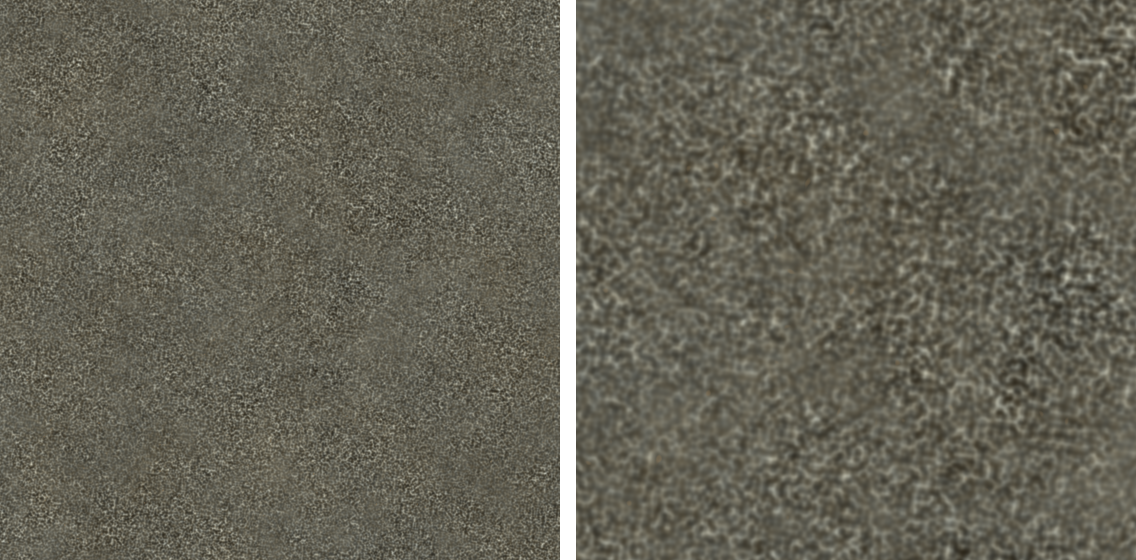
Left: the whole. Right: its middle third, enlarged.
Write a Shadertoy shader that draws this texture.

```glsl
// Weathered grey-olive stone with fine, crisp mineral grain.
// Rotated octaves of gradient noise form the grain, while slow clouds
// vary its contrast, brightness and warmth; sparse tan flecks lie on top.

const vec3 STONE = vec3(0.390, 0.380, 0.330);
const vec3 TONE_AXIS = vec3(1.0, 1.03, 0.99);
const vec3 WARM_SHIFT = vec3(0.022, 0.002, -0.024);
const vec3 TAN_FLECK = vec3(0.55, 0.46, 0.33);

// Integer hash of a lattice cell, returned in 0..1
float hash(ivec2 cell, uint seed) {
    uint h = uint(cell.x) * 1597334677u ^ uint(cell.y) * 3812015801u;
    h ^= seed * 2654435769u;
    h = (h ^ (h >> 16)) * 2246822519u;
    h = (h ^ (h >> 13)) * 3266489917u;
    h ^= h >> 16;
    return float(h >> 8) / 16777216.0;
}

float cornerRamp(ivec2 cell, vec2 offset, uint seed) {
    float angle = 6.2831853 * hash(cell, seed);
    return dot(vec2(cos(angle), sin(angle)), offset);
}

// Gradient noise, roughly -0.7..0.7
float gradientNoise(vec2 p, uint seed) {
    ivec2 cell = ivec2(floor(p));
    vec2 f = fract(p);
    vec2 blend = f * f * f * (f * (f * 6.0 - 15.0) + 10.0);
    float a = cornerRamp(cell, f, seed);
    float b = cornerRamp(cell + ivec2(1, 0), f - vec2(1.0, 0.0), seed);
    float c = cornerRamp(cell + ivec2(0, 1), f - vec2(0.0, 1.0), seed);
    float d = cornerRamp(cell + ivec2(1, 1), f - vec2(1.0), seed);
    return mix(mix(a, b, blend.x), mix(c, d, blend.x), blend.y);
}

vec2 rotate(vec2 p, float angle) {
    float c = cos(angle), s = sin(angle);
    return vec2(c * p.x - s * p.y, s * p.x + c * p.y);
}

// Sum of octaves, each turned to hide the lattice
float fractalNoise(vec2 p, float frequency, int octaves, float gain, uint seed) {
    float sum = 0.0, weight = 1.0;
    for (int i = 0; i < octaves; i++) {
        vec2 turned = rotate(p, 0.6 + 1.1 * float(i));
        sum += weight * gradientNoise(turned * frequency, seed + uint(i));
        frequency *= 1.9;
        weight *= gain;
    }
    return sum;
}

void mainImage(out vec4 fragColor, in vec2 fragCoord) {
    vec2 uv = fragCoord / iResolution.y;

    // Slow variation across the slab
    float cloud = fractalNoise(uv, 4.0, 5, 0.85, 10u);
    float roughness = fractalNoise(uv, 7.0, 5, 0.9, 20u);
    float warmth = fractalNoise(uv, 4.0, 4, 0.8, 30u);

    // Fine grain, skewed so that bright specks stand out
    float grain = fractalNoise(uv, 118.0, 2, 1.5, 40u);
    grain += 0.25 * (grain * grain - 0.18);
    float contrast = 0.148 * clamp(1.0 + 0.6 * roughness, 0.5, 1.7);
    float mottle = fractalNoise(uv, 30.0, 2, 1.0, 50u);
    float tone = contrast * grain + 0.038 * mottle + 0.028 * cloud;

    // Hue drifts by region and from grain to grain
    float grainHue = gradientNoise(rotate(uv, 0.3) * 170.0, 60u);
    vec3 color = STONE + tone * TONE_AXIS;
    color += WARM_SHIFT * (0.35 * warmth + 0.9 * grainHue);

    // Sparse tan flecks
    float fleck = gradientNoise(rotate(uv, 1.9) * 130.0, 70u);
    float fleckMask = smoothstep(0.48, 0.66, fleck + 0.1 * warmth);
    color = mix(color, TAN_FLECK, 0.45 * fleckMask);

    fragColor = vec4(clamp(color, 0.0, 1.0), 1.0);
}
```
